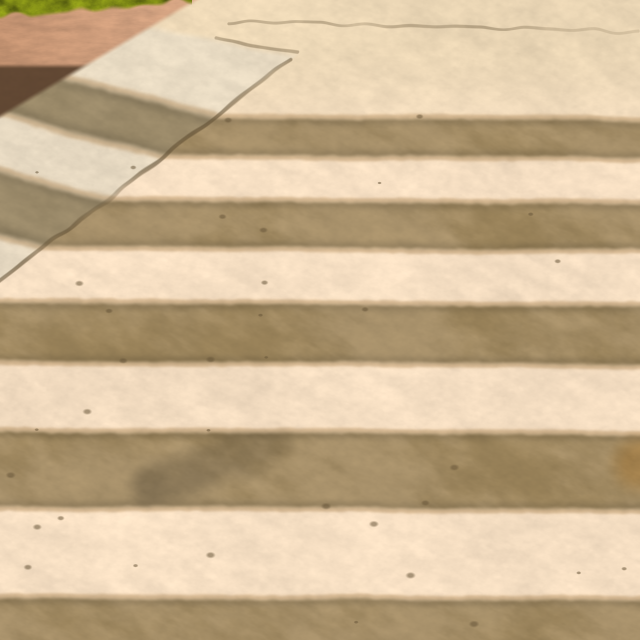
A Shadertoy shader for this texture:

```glsl
// Draws perspective bands of shadow across sunlit concrete, bending over a tilted corner slab.

const vec3 SUNLIT = vec3(0.96, 0.87, 0.76);
const vec3 SUNLIT_FAR = vec3(0.92, 0.84, 0.71);
const vec3 SLAB = vec3(0.90, 0.85, 0.76);
const vec3 SHADE = vec3(0.66, 0.57, 0.42);
const vec3 SHADE_DEEP = vec3(0.60, 0.51, 0.35);
const vec3 SLAB_SHADE = vec3(0.60, 0.54, 0.42);
const vec3 PENUMBRA = vec3(0.80, 0.66, 0.49);
const vec3 BRICK = vec3(0.76, 0.57, 0.44);
const vec3 BRICK_SHADE = vec3(0.38, 0.28, 0.20);
const vec3 GRASS = vec3(0.46, 0.50, 0.08);
const vec3 CRACK = vec3(0.40, 0.33, 0.22);

float hash(vec2 p) {
    vec3 q = fract(vec3(p.xyx) * 0.1031);
    q += dot(q, q.yzx + 33.33);
    return fract((q.x + q.y) * q.z);
}

float noise(vec2 p) {
    vec2 i = floor(p), f = fract(p);
    f = f * f * (3.0 - 2.0 * f);
    return mix(mix(hash(i), hash(i + vec2(1, 0)), f.x),
               mix(hash(i + vec2(0, 1)), hash(i + vec2(1, 1)), f.x), f.y);
}

float fbm(vec2 p) {
    float sum = 0.0, amp = 0.5;
    for (int i = 0; i < 4; i++) {
        sum += amp * noise(p);
        p = mat2(1.6, 1.2, -1.2, 1.6) * p + 7.3;
        amp *= 0.5;
    }
    return sum / 0.9375;
}

float segment(vec2 p, vec2 a, vec2 b) {
    vec2 d = b - a;
    return length(p - a - d * clamp(dot(p - a, d) / dot(d, d), 0.0, 1.0));
}

float stroke(float dist, float width) {
    return 1.0 - smoothstep(width * 0.3, width, dist);
}

// Signed depth inside a shadow band; bands shrink toward the horizon.
float bandDepth(float t) {
    float z = t + 1.1;
    float k = (0.7788 - 1.0 / z) / 0.0718;
    float q = abs(fract(k + 0.25) - 0.5);
    float depth = (0.25 - q) * 0.0718 * z * z;
    return k < -0.25 ? -0.1 : depth;
}

// Small dark pits, at most one per cell.
float pits(vec2 p, float cells) {
    vec2 id = floor(p * cells);
    vec2 center = vec2(hash(id + 3.1), hash(id + 8.7)) * 0.6 + 0.2;
    float radius = mix(0.04, 0.10, hash(id + 5.2));
    float d = length((fract(p * cells) - center) * vec2(0.8, 1.2));
    return stroke(d, radius) * step(0.78, hash(id + 1.9));
}

void mainImage(out vec4 fragColor, in vec2 fragCoord) {
    vec2 p = fragCoord / iResolution.xy;
    p.y = 1.0 - p.y; // measured downward from the far edge
    float broad = fbm(p * 5.0 + 2.0);
    float streak = fbm(vec2(p.x + p.y * 0.8, p.y - p.x * 0.5) * vec2(18.0, 45.0));
    float grain = fbm(p * vec2(90.0, 130.0));
    vec2 warp = p + 0.008 * (vec2(noise(p * 28.0), noise(p * 28.0 + 40.0)) - 0.5);

    // Corner slab outline
    float joint = 0.4375 - 0.758 * warp.x;
    float curb = 0.182 - 0.595 * p.x - p.y;
    float slab = smoothstep(-0.003, 0.003, joint - warp.y)
               * smoothstep(-0.008, 0.008, warp.y - 0.05 - 0.18 * (p.x - 0.26));

    // Shadow bands, tilted on the slab
    float t = p.y - 0.005 * (p.x - 0.5) + 0.004 * (noise(p * vec2(9.0, 5.0)) - 0.5)
            + 0.002 * (noise(p * 75.0) - 0.5);
    t += 0.255 * max(0.4375 - 0.758 * p.x - p.y, 0.0);
    float depth = bandDepth(t);
    float shadow = smoothstep(-0.008, 0.007, depth);
    float rim = exp(-pow((depth - 0.006) / 0.007, 2.0));

    // Lit and shaded concrete
    vec3 lit = mix(SUNLIT_FAR, SUNLIT, smoothstep(0.05, 0.3, p.y));
    lit = mix(lit, SLAB, slab * 0.9);
    lit *= 1.0 + 0.07 * (broad - 0.5) + 0.09 * (streak - 0.5);
    vec3 shade = mix(SHADE_DEEP, SHADE, smoothstep(0.3, 0.65, broad * 0.7 + streak * 0.3));
    shade = mix(shade, SLAB_SHADE, slab * 0.8) * (1.0 + 0.10 * (streak - 0.5));
    shade *= 1.0 - 0.10 * rim;
    vec3 color = mix(lit, shade, shadow);
    color = mix(color, PENUMBRA, 0.45 * exp(-pow((depth + 0.002) / 0.004, 2.0)));

    // Stains and pits
    float smudge = stroke(segment(warp, vec2(0.24, 0.76), vec2(0.42, 0.69)), 0.05);
    color *= 1.0 - 0.14 * smudge * shadow * broad * 2.0;
    color *= 1.0 - vec3(0.04, 0.12, 0.28) * stroke(length(p - vec2(1.0, 0.725)), 0.06);
    color = mix(color, CRACK, 0.55 * pits(p, 13.0));

    // Cracks and joints
    float wear = 0.35 + 0.65 * noise(p * 16.0);
    float cracks = stroke(segment(warp, vec2(0.0, 0.4375), vec2(0.456, 0.092)), 0.0045) * wear;
    cracks += 0.6 * wear * stroke(segment(warp, vec2(0.34, 0.06), vec2(0.465, 0.08)), 0.004);
    cracks += 0.5 * wear * stroke(segment(warp, vec2(0.36, 0.035), vec2(1.0, 0.05)), 0.0035);
    color = mix(color, CRACK, min(cracks, 1.0) * 0.8);

    // Brick border with its own shadow, then grass
    vec3 brick = BRICK * (0.9 + 0.2 * fbm(p * vec2(30.0, 110.0))) + 0.25 * p.x;
    brick = mix(brick, BRICK_SHADE, smoothstep(0.098, 0.108, p.y));
    color = mix(color, brick, smoothstep(-0.006, 0.006, curb));
    vec3 grass = GRASS * (0.55 + 0.9 * fbm(p * vec2(50.0, 70.0)));
    float lawn = 0.022 - 0.09 * max(p.x - 0.05, 0.0) + 0.012 * (noise(p * 40.0) - 0.5);
    color = mix(color, grass, smoothstep(-0.004, 0.004, lawn - p.y) * step(p.x, 0.3));

    color *= 1.0 + 0.06 * (grain - 0.5);
    fragColor = vec4(clamp(color, 0.0, 1.0), 1.0);
}
```
